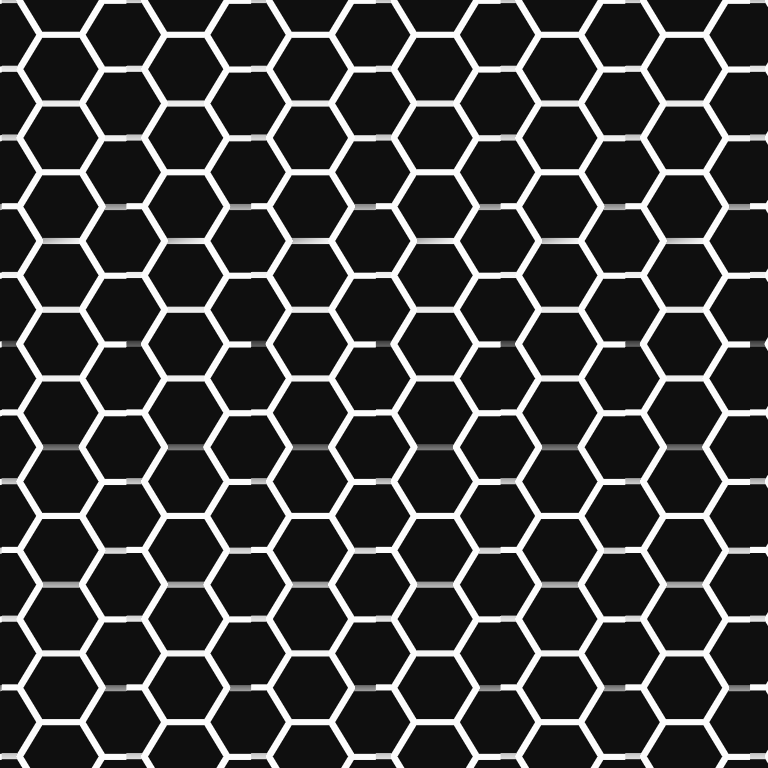
Give the GLSL for this pattern, as a Shadertoy shader.

```glsl
// White honeycomb mesh on near-black, about 6.2 double columns by 11.2 rows.
// One mirrored segment gives every slanted strut; two half-offset lattices
// give the level bars, some rows of which are faded or split in tone.

const vec2  PITCH       = vec2(0.1624, 0.0895);   // double column, row
const vec2  ORIGIN      = vec2(0.0794, 0.0453);   // first bar centre, from top left
const float STRUT_WIDTH = 0.0088;
const float BAR_WIDTH   = 0.0080;
const float SPLIT_X     = 0.0040;                 // tone break on split bars
const float SPLIT_SHIFT = 0.0005;                 // height step at the break
const float WEAR_SLOPE  = 0.45;                   // worn bars darken upwards
const vec3  BACKGROUND  = vec3(0.06);
const vec3  LINE        = vec3(0.99);

// Bar strength per row from the top: left end, right end.
const vec2 SMOOTH_WEAR[12] = vec2[12](
    vec2(1.0), vec2(0.93), vec2(1.0), vec2(0.68, 0.97), vec2(0.92), vec2(0.95),
    vec2(0.38), vec2(1.0), vec2(0.64), vec2(0.97), vec2(1.0), vec2(1.0));
const vec2 SPLIT_WEAR[12] = vec2[12](
    vec2(1.0, 0.75), vec2(1.0, 0.9), vec2(0.95, 0.8), vec2(0.6, 1.0),
    vec2(1.0, 0.95), vec2(1.0, 0.27), vec2(1.0), vec2(1.0, 0.72),
    vec2(0.82, 1.0), vec2(1.0, 0.86), vec2(0.5, 1.0), vec2(1.0, 0.82));

float segmentDistance(vec2 p, vec2 a, vec2 b)
{
    vec2 ab = b - a;
    return length(p - a - ab * clamp(dot(p - a, ab) / dot(ab, ab), 0.0, 1.0));
}

float coverage(float d, float pixel)
{
    return clamp(0.5 - d / pixel, 0.0, 1.0);
}

// Offset from the nearest lattice point; the row index goes to row.
vec2 latticeOffset(vec2 p, out int row)
{
    vec2 cell = floor(p / PITCH + 0.5);
    row = clamp(int(cell.y), 0, 11);
    return p - cell * PITCH;
}

// Brightness of a level bar, fading where worn.
float bar(vec2 p, float strength, float pixel)
{
    vec2 q = abs(p) - vec2(PITCH.x / 6.0, 0.5 * BAR_WIDTH);
    float slope = 2.0 * p.y / BAR_WIDTH;
    float tone = strength * (1.0 + WEAR_SLOPE * (1.0 - strength) * slope);
    return clamp(tone, 0.0, 1.0) * coverage(max(q.x, q.y), pixel);
}

void mainImage(out vec4 fragColor, in vec2 fragCoord)
{
    float pixel = 1.0 / iResolution.y;
    vec2 p = fragCoord * pixel;
    p.y = 1.0 - p.y;
    p -= ORIGIN;

    int smoothRow, splitRow;
    vec2 a = latticeOffset(p, smoothRow);
    vec2 b = latticeOffset(p + 0.5 * PITCH, splitRow);

    // Slanted struts, folded into a quarter cell
    float strut = segmentDistance(abs(a), vec2(PITCH.x / 6.0, 0.0),
                                  vec2(PITCH.x / 3.0, 0.5 * PITCH.y));
    float light = coverage(strut - 0.5 * STRUT_WIDTH, pixel);

    // Bars with a gradual change of tone
    vec2 wear = SMOOTH_WEAR[smoothRow];
    float along = clamp(0.5 + 3.0 * a.x / PITCH.x, 0.0, 1.0);
    light = max(light, bar(a, mix(wear.x, wear.y, along), pixel));

    // Bars with a sharp break, the right part set slightly higher
    wear = SPLIT_WEAR[splitRow];
    float right = coverage(SPLIT_X - b.x, pixel);
    b.y += SPLIT_SHIFT * (2.0 * right - 1.0);
    light = max(light, bar(b, mix(wear.x, wear.y, right), pixel));

    fragColor = vec4(mix(BACKGROUND, LINE, light), 1.0);
}
```
